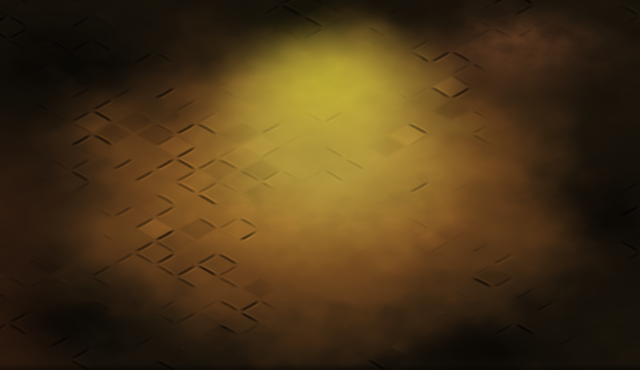
Write a WebGL 1 fragment shader that draws this background.

```glsl
precision highp float;

uniform vec2 u_resolution;

// Palette
const vec3 SOOT = vec3(0.095, 0.072, 0.040);
const vec3 UMBER = vec3(0.22, 0.145, 0.072);
const vec3 BROWN = vec3(0.37, 0.23, 0.10);
const vec3 AMBER = vec3(0.54, 0.36, 0.14);
const vec3 GOLD = vec3(0.69, 0.58, 0.23);
const vec3 YELLOW = vec3(0.76, 0.70, 0.20);
const vec3 RUST = vec3(0.36, 0.22, 0.125);
const vec3 EDGE_RED = vec3(0.19, 0.105, 0.055);

// Light pools, as fractions of the canvas
const vec2 POOL_CENTER = vec2(0.48, 0.49);
const vec2 POOL_RADIUS = vec2(0.47, 0.47);
const vec2 GLOW_CENTER = vec2(0.51, 0.62);
const vec2 GLOW_RADIUS = vec2(0.21, 0.31);
const vec2 PEAK_CENTER = vec2(0.51, 0.77);
const vec2 PEAK_RADIUS = vec2(0.10, 0.12);

// Diamond tiles, in canvas heights
const vec2 TILE_ANCHOR = vec2(0.534, 0.381);
const vec2 TILE_HALF = vec2(0.057, 0.032);
const float SEAM_WIDTH = 0.035;
const float SEAM_SHARE = 0.42;
const float TILE_SHARE = 0.30;

float hash(vec2 p) {
  vec3 q = fract(vec3(p.xyx) * 0.1031);
  q += dot(q, q.yzx + 33.33);
  return fract((q.x + q.y) * q.z);
}

float noise(vec2 p) {
  vec2 i = floor(p);
  vec2 f = fract(p);
  f = f * f * (3.0 - 2.0 * f);
  float low = mix(hash(i), hash(i + vec2(1.0, 0.0)), f.x);
  float high = mix(hash(i + vec2(0.0, 1.0)), hash(i + 1.0), f.x);
  return mix(low, high, f.y);
}

float fbm(vec2 p) {
  float sum = 0.0;
  float gain = 0.5;
  for (int i = 0; i < 5; i++) {
    sum += gain * noise(p);
    p = mat2(1.6, 1.2, -1.2, 1.6) * p + 7.3;
    gain *= 0.5;
  }
  return sum;
}

// Soft elliptical spot, 1 at its centre
float spot(vec2 uv, vec2 center, vec2 radius) {
  vec2 d = (uv - center) / radius;
  return exp(-dot(d, d));
}

// x: dark groove, y: light lip beside it; only some segments are kept
vec2 seam(vec2 c, float salt, float soft) {
  vec2 id = vec2(floor(c.x + 0.5), floor(c.y));
  float along = fract(c.y);
  float offset = c.x - id.x + 0.10 * (along - 0.5) * (along - 0.5);
  float kept = smoothstep(1.0 - SEAM_SHARE, 1.0, hash(id + salt));
  float taper = smoothstep(0.0, 0.25, along) * smoothstep(1.0, 0.7, along);
  float groove = 1.0 - smoothstep(SEAM_WIDTH, SEAM_WIDTH + soft, abs(offset));
  float lip = 1.0 - smoothstep(SEAM_WIDTH, SEAM_WIDTH + soft, abs(offset - 0.09));
  return vec2(groove, lip) * kept * taper;
}

void main() {
  vec2 uv = gl_FragCoord.xy / u_resolution;
  vec2 p = gl_FragCoord.xy / u_resolution.y;
  float cloud = fbm(p * vec2(4.0, 6.0) + 20.0) - 0.48;
  float grain = fbm(p * vec2(14.0, 22.0) + 50.0) - 0.48;

  // Broad pool of light with smoky borders
  float reach = length((uv - POOL_CENTER) / POOL_RADIUS);
  float level = 1.0 - smoothstep(0.25, 1.16, reach + 0.55 * cloud + 0.12 * grain);
  vec3 color = mix(SOOT, UMBER, smoothstep(0.0, 0.33, level));
  color = mix(color, BROWN, smoothstep(0.25, 0.62, level));
  color = mix(color, AMBER, smoothstep(0.55, 1.0, level));

  // Warm left side and rusty cloud at upper right
  float side = smoothstep(0.16, 0.0, uv.x) * smoothstep(0.75, 0.45, uv.y);
  color = mix(color, EDGE_RED, 0.75 * side);
  float rust = spot(uv + 0.08 * cloud, vec2(0.80, 0.86), vec2(0.12, 0.09));
  color = mix(color, RUST, 0.85 * rust * (1.0 + grain));

  // Smoke patches
  float smoke = spot(uv, vec2(0.53, 0.94), vec2(0.13, 0.07));
  smoke += spot(uv, vec2(0.95, 0.42), vec2(0.08, 0.13));
  smoke += spot(uv, vec2(0.10, 0.13), vec2(0.09, 0.08));
  smoke += spot(uv, vec2(0.75, 0.06), vec2(0.12, 0.07));
  smoke += spot(uv, vec2(0.06, 0.84), vec2(0.15, 0.14));
  color *= 1.0 - 0.5 * clamp(smoke * (1.0 + 2.0 * cloud), 0.0, 1.0);

  // Golden glow and its bright peak
  float glowReach = length((uv - GLOW_CENTER) / GLOW_RADIUS);
  float glow = 1.0 - smoothstep(0.25, 1.2, glowReach + 0.3 * cloud);
  color = mix(color, GOLD, glow);
  color = mix(color, YELLOW, 0.8 * spot(uv, PEAK_CENTER, PEAK_RADIUS));
  color *= 1.0 + (0.35 * cloud + 0.30 * grain) * (1.0 - 0.75 * glow);

  // Scattered tinted tiles and broken seams
  vec2 r = (p - TILE_ANCHOR) / TILE_HALF + 0.25 * cloud;
  vec2 cell = vec2(r.x + r.y, r.x - r.y) * 0.5 + 0.5;
  float soft = 0.5 * length(1.0 / TILE_HALF) * 1.3 / u_resolution.y;
  float worn = smoothstep(0.32, 0.62, noise(p * 5.0 + 9.0)) * (1.0 - 0.85 * glow);
  vec2 id = floor(cell);
  vec2 inset = min(fract(cell), 1.0 - fract(cell));
  float inside = smoothstep(0.0, 0.08 + soft, min(inset.x, inset.y));
  float chosen = step(1.0 - TILE_SHARE, hash(id + 71.0));
  color *= 1.0 + 0.36 * (hash(id + 13.0) - 0.5) * inside * chosen * worn;
  vec2 seams = seam(cell, 31.0, soft) + seam(cell.yx, 57.0, soft);
  color *= 1.0 - 0.55 * min(seams.x, 1.0) * worn;
  color *= 1.0 + 0.16 * min(seams.y, 1.0) * worn;

  // Dark strip along the bottom
  color *= mix(0.65, 1.0, smoothstep(0.0, 0.02, uv.y));
  gl_FragColor = vec4(clamp(color, 0.0, 1.0), 1.0);
}
```
